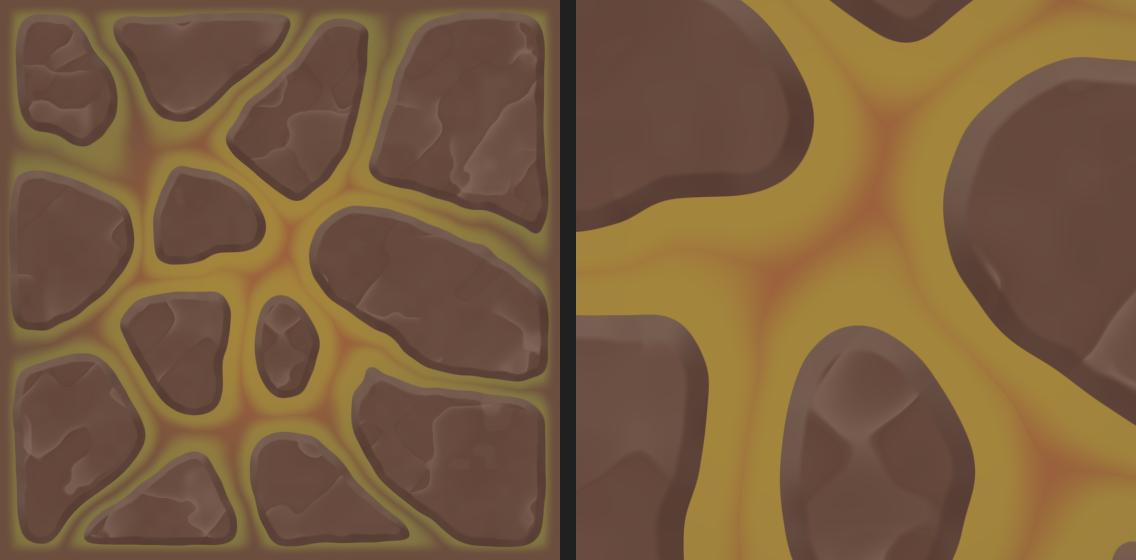
Left: the whole. Right: its middle third, enlarged.
Give the GLSL for this texture, as a WebGL 2 fragment shader.

```glsl
#version 300 es
precision highp float;

uniform vec2 u_resolution;
out vec4 fragColor;

const int ROCKS = 13;

vec2 hash(ivec2 cell) {
  uvec2 v = uvec2(cell) * 1664525u + 1013904223u;
  v.x += v.y * 1664525u;
  v.y += v.x * 1664525u;
  v ^= v >> 16u;
  v.x += v.y * 1664525u;
  v.y += v.x * 1664525u;
  v ^= v >> 16u;
  return vec2(v & 65535u) / 65535.0;
}

// Value noise that wraps after a whole number of cells.
float noise(vec2 p, vec2 period) {
  vec2 i = floor(p), f = p - i;
  f = f * f * f * (f * (f * 6.0 - 15.0) + 10.0);
  vec2 a = mod(i, period), b = mod(i + 1.0, period);
  float low = mix(hash(ivec2(a)).x, hash(ivec2(b.x, a.y)).x, f.x);
  float high = mix(hash(ivec2(a.x, b.y)).x, hash(ivec2(b)).x, f.x);
  return mix(low, high, f.y);
}

float wrapNoise(vec2 p, float cells) {
  return noise(p * cells, vec2(cells));
}

// Signed distance to the rock outlines, positive inside a rock.
float rockDistance(vec2 p) {
  vec2 bend = vec2(wrapNoise(p, 5.0), wrapNoise(p.yx + 0.37, 5.0)) - 0.5;
  vec2 chip = vec2(wrapNoise(p, 23.0), wrapNoise(p.yx + 0.21, 23.0)) - 0.5;
  vec2 q = p + 0.1 * bend + 0.009 * chip;

  vec2 site[ROCKS];
  float power[ROCKS];
  int owner = 0;
  for (int i = 0; i < ROCKS; i++) {
    vec2 random = hash(ivec2(i + 40, 7));
    site[i] = 0.1 + 0.8 * fract(0.5 + float(i + 1) * vec2(0.7549, 0.5698));
    site[i] += 0.05 * (random - 0.5);
    vec2 offset = q - site[i];
    power[i] = dot(offset, offset) - 0.016 * random.y;
    if (power[i] < power[owner]) owner = i;
  }

  // Soft minimum over the neighbours and the four sides rounds the corners.
  float total = 0.0;
  for (int i = 0; i < ROCKS; i++) {
    if (i == owner) continue;
    float border = 0.5 * (power[i] - power[owner]) / length(site[i] - site[owner]);
    total += exp(-44.0 * border);
  }
  vec2 rim = 0.016 * bend + 0.006 * chip - 0.003;
  vec2 near = exp(-44.0 * (p + rim));
  vec2 far = exp(-44.0 * (1.0 - p + rim));
  total += near.x + near.y + far.x + far.y;
  return -log(total) / 44.0 - 0.015 - 0.011 * wrapNoise(p + 0.4, 4.0);
}

// One-sided crease: a crisp edge that fades out across the facet.
float crease(float height, float fade) {
  return smoothstep(0.0, 0.03, height) * exp(-max(height, 0.0) * fade);
}

vec3 rockColor(vec2 p, float d) {
  vec2 e = vec2(0.003, 0.0);
  vec2 slope = vec2(rockDistance(p + e.xy) - rockDistance(p - e.xy),
                    rockDistance(p + e.yx) - rockDistance(p - e.yx)) / 0.006;
  float steepness = length(slope);
  float light = dot(-slope / max(steepness, 0.01), vec2(-0.35, 0.94));

  // Slanted and level creases on the flat face.
  vec2 diagonal = vec2(p.x - p.y, p.x + p.y);
  float rough = wrapNoise(p, 41.0) - 0.5;
  float slant = noise(diagonal * vec2(14.0, 6.0), vec2(14.0, 6.0)) - 0.5 + 0.13 * rough;
  float level = noise(p * vec2(7.0, 13.0), vec2(7.0, 13.0)) - 0.5 + 0.11 * rough;
  float streaks = crease(slant, 7.0) * smoothstep(0.42, 0.72, wrapNoise(p + 0.13, 12.0));
  streaks += crease(level, 15.0) * smoothstep(0.4, 0.65, wrapNoise(p.yx + 0.59, 10.0));

  vec3 color = vec3(0.402, 0.29, 0.24);
  color += 0.014 * (wrapNoise(p, 9.0) - 0.5) + 0.014 * rough;
  color -= 0.022 * crease(-slant, 14.0);
  color = mix(color, vec3(0.51, 0.41, 0.36), 0.85 * min(streaks, 1.0));

  // Bevel, pale towards the light and dark away from it.
  vec3 bevel = mix(vec3(0.345, 0.245, 0.205), vec3(0.465, 0.37, 0.32),
                   smoothstep(-0.2, 0.75, light));
  float inset = d / max(steepness, 0.5) + 0.004 * rough;
  float band = 1.0 - smoothstep(0.012, 0.017, inset);
  return mix(color, bevel + 0.03 * rough, 0.9 * band);
}

vec3 lavaColor(vec2 p, float depth) {
  float heat = 1.0 - smoothstep(0.12, 0.5, length(p - 0.5));
  vec3 glow = mix(vec3(0.51, 0.46, 0.255), vec3(0.64, 0.52, 0.235), heat);
  vec3 deep = mix(vec3(0.425, 0.307, 0.245), vec3(0.61, 0.38, 0.235), heat);
  float start = mix(0.002, 0.014, heat);
  vec3 color = mix(glow, deep, smoothstep(start, start + 0.027, depth));

  // Cool crust along the border.
  vec2 side = min(p, 1.0 - p);
  float crust = 1.0 - smoothstep(0.005, 0.034, min(side.x, side.y));
  return mix(color, vec3(0.42, 0.305, 0.245), crust);
}

void main() {
  vec2 p = gl_FragCoord.xy / u_resolution;
  float pixel = 1.0 / min(u_resolution.x, u_resolution.y);
  float d = rockDistance(p);
  float blur = clamp(0.8 * fwidth(d), 0.3 * pixel, pixel);
  float cover = smoothstep(-blur, blur, d);
  fragColor = vec4(mix(lavaColor(p, -d), rockColor(p, d), cover), 1.0);
}
```
